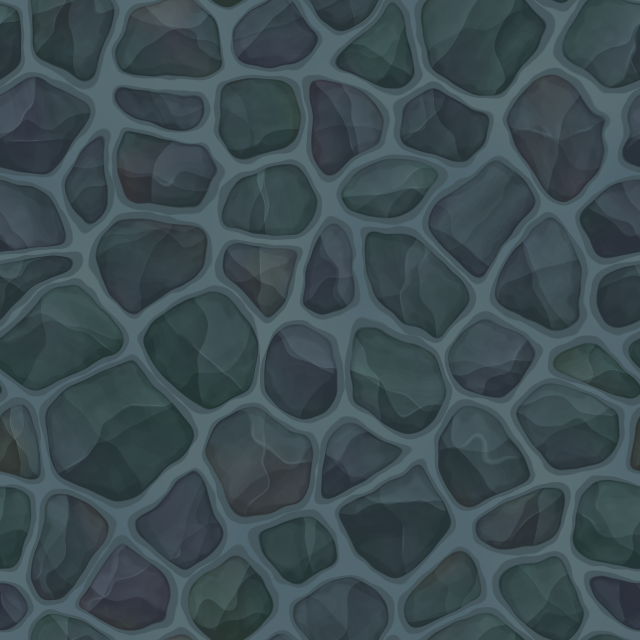
Give the GLSL for this texture, as a three.js fragment shader.

```glsl
#define GRID vec2(6.0, 8.0)
#define JITTER 0.72
#define SIZE_SPREAD 0.0065
#define ROUNDNESS 0.009
#define GAP 0.0105
#define EDGE_SOFT 0.0013
#define STONE_DARK vec3(0.155, 0.200, 0.220)
#define STONE_LIGHT vec3(0.295, 0.370, 0.395)
#define MORTAR vec3(0.330, 0.412, 0.440)
#define MORTAR_SHADE vec3(0.262, 0.330, 0.352)

varying vec2 vUv;

float hash(vec2 p) {
  return fract(sin(dot(p, vec2(127.1, 311.7))) * 43758.547);
}

vec2 hash2(vec2 p) {
  return vec2(hash(p), hash(p + 17.3));
}

// Value noise that wraps after a whole number of cells
float noise(vec2 p, float period) {
  vec2 i = floor(p), f = fract(p);
  f = f * f * (3.0 - 2.0 * f);
  vec2 a = mod(i, period), b = mod(i + 1.0, period);
  return mix(mix(hash(a), hash(vec2(b.x, a.y)), f.x),
             mix(hash(vec2(a.x, b.y)), hash(b), f.x), f.y);
}

float tileNoise(vec2 uv, float freq, float seed) {
  return noise(uv * freq + seed, freq);
}

// Noise cut into flat steps, like overlapping dabs of paint
float dabs(vec2 p, float levels) {
  float n = noise(p, 64.0) * 0.7 + noise(p * 2.3 + 9.0, 64.0) * 0.3;
  float k = n * levels;
  return (floor(k) + smoothstep(0.3, 0.62, fract(k))) / levels;
}

vec2 stoneSite(vec2 cell) {
  vec2 jitter = (hash2(mod(cell, GRID)) - 0.5) * JITTER;
  float stagger = 0.5 * mod(cell.y, 2.0) - 0.25;
  return (cell + 0.5 + jitter + vec2(stagger, 0.0)) / GRID;
}

float stoneWeight(vec2 cell) {
  return SIZE_SPREAD * hash(mod(cell, GRID) + 31.0);
}

// Weighted cells: returns the rounded distance to the cell border
float stoneField(vec2 p, out vec2 id, out vec2 local) {
  vec2 base = floor(p * GRID), home = base, site = p;
  float best = 1e3;
  for (int y = -2; y <= 2; y++)
  for (int x = -2; x <= 2; x++) {
    vec2 cell = base + vec2(x, y), s = stoneSite(cell);
    float power = dot(p - s, p - s) - stoneWeight(cell);
    if (power < best) { best = power; home = cell; site = s; }
  }
  float sum = 1e-12;
  for (int y = -2; y <= 2; y++)
  for (int x = -2; x <= 2; x++) {
    vec2 cell = base + vec2(x, y), s = stoneSite(cell);
    float apart = length(s - site);
    if (apart > 1e-4) {
      float power = dot(p - s, p - s) - stoneWeight(cell);
      sum += exp(-(power - best) / (2.0 * apart * ROUNDNESS));
    }
  }
  id = mod(home, GRID);
  local = p - site;
  return -log(sum) * ROUNDNESS;
}

// Painted faces split by crisp, wavering ridges
vec3 stoneColor(vec2 id, vec2 local, float inset) {
  float turn = hash(id + 5.0) * 6.2832;
  vec2 q = mat2(cos(turn), sin(turn), -sin(turn), cos(turn)) * local;
  vec2 seed = id * 7.0;
  float tone = 0.44 + (hash(id + 3.0) - 0.5) * 0.20 + local.y * 1.0;
  tone += (dabs(q * vec2(14.0, 30.0) + seed, 5.0) - 0.5) * 0.36;
  tone += (dabs(q.yx * vec2(35.0, 60.0) + seed + 21.0, 4.0) - 0.5) * 0.13;

  float glint = 0.0;
  for (int i = 0; i < 3; i++) {
    vec2 key = id + float(i) * 11.0 + 40.0;
    float a = hash(key) * 6.2832;
    float waver = noise(q * 24.0 + seed + float(i) * 13.0, 64.0) - 0.5;
    float s = dot(local, vec2(cos(a), sin(a))) + waver * 0.035
            + (hash(key + 2.0) - 0.5) * 0.05;
    float side = smoothstep(-EDGE_SOFT, EDGE_SOFT, s) - 0.5;
    tone += side * exp(-abs(s) * 22.0) * mix(0.16, 0.42, hash(key + 4.0))
          * sign(sin(a) + 0.25);
    float broken = smoothstep(0.5, 0.8, noise(q * 18.0 + seed + 33.0, 64.0));
    glint += broken * step(0.55, hash(key + 6.0)) * (1.0 - smoothstep(0.0005, 0.0028, abs(s)));
  }

  // Worn bevel and broken dark outline
  float rough = noise(local * 55.0 + seed, 64.0);
  tone -= 0.17 * (1.0 - smoothstep(0.006, 0.013, inset + (rough - 0.5) * 0.016));
  tone -= 0.22 * (1.0 - smoothstep(0.001, 0.0045, inset)) * (0.4 + rough);
  tone += 0.32 * min(glint, 1.0) * smoothstep(0.004, 0.016, inset);

  // Faint moss green, violet and rust
  float moss = noise(q * 13.0 + seed + 3.0, 64.0) + hash(id + 8.0) - 1.0;
  float rust = noise(q * 11.0 + seed + 47.0, 64.0) * hash(id + 9.0);
  vec3 tint = moss * vec3(-0.020, 0.012, -0.020)
            + smoothstep(0.3, 0.8, rust) * vec3(0.036, 0.004, -0.014);
  return mix(STONE_DARK, STONE_LIGHT, clamp(tone, 0.0, 1.1)) + tint;
}

void main() {
  vec2 warp = vec2(tileNoise(vUv, 11.0, 0.0), tileNoise(vUv, 11.0, 5.0)) - 0.5;
  vec2 fine = vec2(tileNoise(vUv, 38.0, 2.0), tileNoise(vUv, 38.0, 9.0)) - 0.5;
  vec2 id, local;
  float border = stoneField(vUv + warp * 0.038 + fine * 0.006, id, local);
  float inset = border - GAP;

  // Mortar with ragged strokes of shade hugging the stones
  float ragged = tileNoise(vUv, 17.0, 4.0) * 0.7 + tileNoise(vUv, 53.0, 6.0) * 0.3;
  float band = 0.0005 + 0.012 * ragged;
  float shade = smoothstep(-EDGE_SOFT, EDGE_SOFT, inset + band);
  vec3 bed = MORTAR + (tileNoise(vUv, 7.0, 1.0) - 0.5) * vec3(-0.05, -0.045, -0.02);
  vec3 color = mix(bed, MORTAR_SHADE, shade * 0.85);

  float stone = smoothstep(-EDGE_SOFT, EDGE_SOFT, inset);
  color = mix(color, stoneColor(id, local, inset), stone);
  gl_FragColor = vec4(color, 1.0);
}
```
